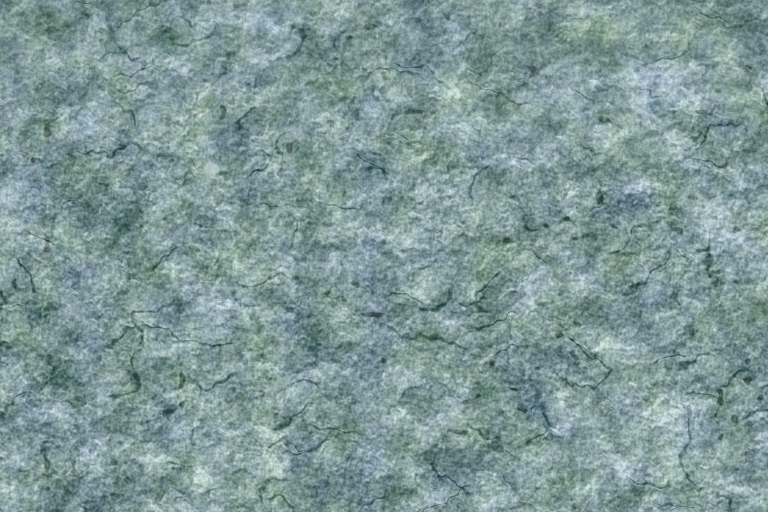
Give the GLSL for this texture, as a Shadertoy shader.

```glsl
// Rough grey-green stone face: mottled crust, raised flakes, fine cracks and pale crystals.
#define STONE_MID     vec3(0.507, 0.606, 0.604)
#define TONE_AXIS     vec3(1.0, 0.94, 0.96)
#define MOTTLE_SCALE  14.0
#define MOTTLE_GAIN   0.20
#define BROAD_GAIN    0.13
#define RELIEF_GAIN   0.20
#define GRAIN_GAIN    0.15
#define FLAKE_GAIN    0.06
#define CRACK_GAIN    0.20
#define PIT_GAIN      0.20
#define LIGHT_STEP    vec2(-0.0025, 0.0055)

vec3 hash3(vec2 cell) {
    vec3 q = fract(cell.xyx * vec3(0.1031, 0.1030, 0.0973));
    q += dot(q, q.yxz + 33.33);
    return fract((q.xxy + q.yzz) * q.zyx);
}

vec2 gradientAt(vec2 cell) {
    float angle = 6.2832 * hash3(cell).x;
    return vec2(cos(angle), sin(angle));
}

// Gradient noise, centred on zero
float noise(vec2 p) {
    vec2 i = floor(p), f = fract(p);
    vec2 u = f * f * f * (f * (f * 6.0 - 15.0) + 10.0);
    vec2 e = vec2(1.0, 0.0);
    float low  = mix(dot(gradientAt(i), f), dot(gradientAt(i + e), f - e), u.x);
    float high = mix(dot(gradientAt(i + e.yx), f - e.yx),
                     dot(gradientAt(i + 1.0), f - 1.0), u.x);
    return mix(low, high, u.y);
}

float fbm(vec2 p) {
    float sum = 0.0, amp = 1.0;
    for (int i = 0; i < 4; i++) {
        sum += amp * noise(p);
        p = mat2(1.6, 1.2, -1.2, 1.6) * p + 17.3;
        amp *= 0.65;
    }
    return sum;
}

// Bends the plane so that edges turn ragged
vec2 ragged(vec2 p) {
    vec2 coarse = vec2(noise(p * 16.0 + 3.1), noise(p * 16.0 + 41.7));
    vec2 fine = vec2(noise(p * 55.0 + 8.2), noise(p * 55.0 + 63.4));
    return p + 0.022 * coarse + 0.010 * fine;
}

float flakes(vec2 p) {
    return smoothstep(0.20, 0.27, fbm(ragged(p) * vec2(13.0, 17.0) + 90.0));
}

float height(vec2 p) {
    return fbm(p * vec2(17.0, 21.0) + 50.0) + 0.22 * flakes(p);
}

// Broken, mostly level hairlines along the zero lines of noise
float cracks(vec2 p) {
    float lines = 0.0;
    vec2 q = ragged(p);
    for (int i = 0; i < 3; i++) {
        float shift = 23.7 * float(i);
        float n = noise(q * vec2(6.0, 10.0) + shift);
        float present = smoothstep(0.12, 0.32, noise(p * 8.0 + 70.0 + shift));
        lines = max(lines, present * (1.0 - smoothstep(0.008, 0.035, abs(n))));
    }
    return lines;
}

// Few pale crystals, scattered on a jittered grid
float crystals(vec2 p) {
    float cover = 0.0;
    vec2 q = p + 0.35 * (ragged(p) - p);
    vec2 home = floor(q * 4.0);
    for (int y = -1; y <= 1; y++)
    for (int x = -1; x <= 1; x++) {
        vec2 cell = home + vec2(x, y);
        vec3 r = hash3(cell + 211.0);
        vec2 d = q - (cell + 0.2 + 0.6 * r.xy) / 4.0;
        float radius = mix(0.008, 0.020, fract(r.z * 37.0));
        float spot = 1.0 - smoothstep(radius - 0.005, radius, length(d * vec2(0.85, 1.1)));
        cover = max(cover, spot * step(0.85, r.z));
    }
    return cover;
}

void mainImage(out vec4 fragColor, in vec2 fragCoord) {
    vec2 p = fragCoord / iResolution.y;
    float focus = mix(1.0, 0.78, smoothstep(0.55, 1.0, p.y));

    // Tone from mottling, lit relief and grain
    float mottle = fbm(ragged(p) * MOTTLE_SCALE);
    float relief = height(p) - height(p + LIGHT_STEP);
    float grain = noise(p * 90.0 + 5.0) + noise(p * 185.0 + 29.0);
    float tone = BROAD_GAIN * noise(p * vec2(3.5, 4.5) + 11.0) + MOTTLE_GAIN * mottle;
    tone += focus * (RELIEF_GAIN * relief + GRAIN_GAIN * grain);
    tone += FLAKE_GAIN * (flakes(p) - 0.2);

    // Dark openings
    float crack = cracks(p);
    float pit = smoothstep(0.30, 0.45, noise(p * vec2(38.0, 48.0) + 7.0))
              * smoothstep(0.05, 0.25, noise(p * 6.0 + 130.0));
    tone -= focus * (CRACK_GAIN * crack + PIT_GAIN * pit);
    tone = clamp(tone, -0.36, 0.30);

    // Colour with slight green, blue and brown drift
    vec3 color = STONE_MID + tone * TONE_AXIS;
    color += vec3(0.01, 0.02, -0.05) * fbm(p * 9.0 + 160.0);
    color += vec3(0.03, -0.005, -0.01) * (pit + 0.4 * noise(p * 28.0 + 33.0));
    vec3 crystalColor = vec3(0.74, 0.80, 0.79) + 0.5 * (RELIEF_GAIN * relief + GRAIN_GAIN * grain);
    color = mix(color, crystalColor, 0.8 * crystals(p));
    fragColor = vec4(clamp(color, 0.0, 1.0), 1.0);
}
```
